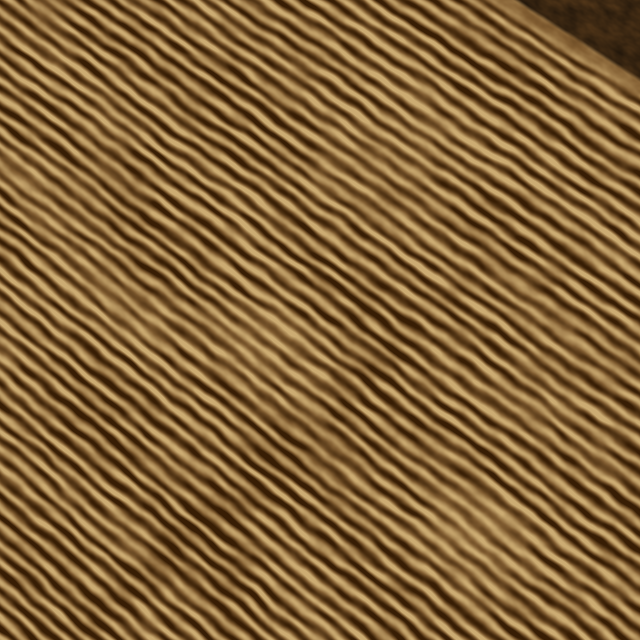
Write a three.js fragment shader that draws this texture.

```glsl
// Worn, finely ridged tan surface: soft diagonal grooves that fan out slightly
// from a distant apex, bent and faded by gradient noise, with a smooth rim
// and a dark rough ground beyond it in the upper right corner.

#define TILT 0.646          // downward slope of the middle groove, radians
#define FAN_RADIUS 8.0      // distance from the fan apex to the centre
#define PITCH 0.0228        // spacing of the grooves at the centre
#define WOBBLE 0.20         // sideways drift of grooves, in pitches
#define DEPTH 0.50          // tonal depth of the grooves
#define WEAR 0.50           // how strongly patches are rubbed flat
#define MOTTLE 0.20         // strength of the fine stains
#define RIM 0.587           // position of the outer rim across the grooves
#define SHADE vec3(0.215, 0.115, 0.015)
#define MIDTONE vec3(0.510, 0.368, 0.195)
#define LIGHT vec3(0.800, 0.675, 0.450)
#define GROUND vec3(0.235, 0.155, 0.070)

varying vec2 vUv;

vec2 hashGradient(vec2 cell) {
  float h = fract(sin(dot(cell, vec2(127.1, 311.7))) * 43758.5);
  return vec2(cos(6.28318 * h), sin(6.28318 * h));
}

float gradientNoise(vec2 p) {
  vec2 i = floor(p);
  vec2 f = p - i;
  vec2 w = f * f * f * (f * (f * 6.0 - 15.0) + 10.0);
  float a = dot(hashGradient(i), f);
  float b = dot(hashGradient(i + vec2(1.0, 0.0)), f - vec2(1.0, 0.0));
  float c = dot(hashGradient(i + vec2(0.0, 1.0)), f - vec2(0.0, 1.0));
  float d = dot(hashGradient(i + vec2(1.0, 1.0)), f - vec2(1.0, 1.0));
  return 1.4 * mix(mix(a, b, w.x), mix(c, d, w.x), w.y);
}

float fractalNoise(vec2 p) {
  float sum = 0.0;
  float gain = 0.6;
  for (int i = 0; i < 3; i++) {
    sum += gain * gradientNoise(p);
    p = p * 2.03 + 17.3;
    gain *= 0.5;
  }
  return sum;
}

// Fan coordinates: x runs along the grooves, y across them.
vec2 fanCoords(vec2 uv) {
  vec2 p = uv - 0.5;
  float c = cos(TILT);
  float s = sin(TILT);
  vec2 q = vec2(c * p.x - s * p.y + FAN_RADIUS, s * p.x + c * p.y);
  return vec2(length(q) - FAN_RADIUS, FAN_RADIUS * atan(q.y, q.x));
}

float bump(float d, float width) {
  return exp(-d * d / (width * width));
}

// Flattened areas: two long rubbed bands plus scattered patches.
float wearAmount(vec2 g) {
  float bands = bump(g.y + 0.13, 0.07) + 0.8 * bump(g.y - 0.22, 0.06);
  float patches = fractalNoise(g * vec2(5.0, 9.0) + 4.7);
  return smoothstep(0.0, 1.0, 0.12 + 0.42 * bands + 0.9 * patches);
}

float ridgeTone(vec2 g) {
  // Groove profile with slow drift and a finer ripple
  float drift = gradientNoise(g * vec2(7.0, 13.0)) * WOBBLE;
  drift += gradientNoise(g * vec2(24.0, 38.0) + 9.1) * WOBBLE * 0.7;
  float wave = cos(6.28318 * (g.y / PITCH + drift));

  // Depth changes along each groove and fades with wear and at the rim
  float wear = wearAmount(g);
  float depth = DEPTH * (1.0 - WEAR * wear);
  depth *= 1.0 + 0.45 * gradientNoise(g * vec2(18.0, 42.0) + 31.0);
  float rimBand = smoothstep(RIM - 0.035, RIM - 0.012, g.y);
  depth *= 1.0 - 0.85 * rimBand;

  // Stains, and one dark streak running across the grooves
  float stain = fractalNoise(g * vec2(28.0, 46.0) + 2.3) * MOTTLE;
  stain += gradientNoise(g * vec2(4.0, 7.0) + 12.0) * 0.10;
  float streak = bump(g.x - 0.114 - 0.16 * g.y, 0.035);
  streak *= 1.0 - smoothstep(0.10, 0.25, g.y);
  streak *= 0.6 + 0.8 * gradientNoise(g * 14.0 + 6.0);

  return 0.49 + depth * wave + stain + 0.13 * wear
       - 0.17 * streak + 0.05 * rimBand;
}

vec3 ramp(float tone) {
  float t = 2.0 * clamp(tone, 0.0, 1.0);
  vec3 low = mix(SHADE, MIDTONE, min(t, 1.0));
  return mix(low, LIGHT, max(t - 1.0, 0.0));
}

void main() {
  vec2 g = fanCoords(vUv);
  vec3 ridges = ramp(ridgeTone(g));

  // Rough ground past the rim, darkest in the rim's shadow
  float grit = fractalNoise(g * vec2(30.0, 55.0) + 51.0);
  float shadow = 1.0 - 0.15 * bump(g.y - RIM, 0.02);
  vec3 ground = GROUND * shadow * (1.0 + 0.6 * grit);

  float rimLine = RIM + 0.003 * gradientNoise(vec2(g.x * 20.0, 3.5));
  float outside = smoothstep(-0.004, 0.004, g.y - rimLine);
  gl_FragColor = vec4(mix(ridges, ground, outside), 1.0);
}
```
